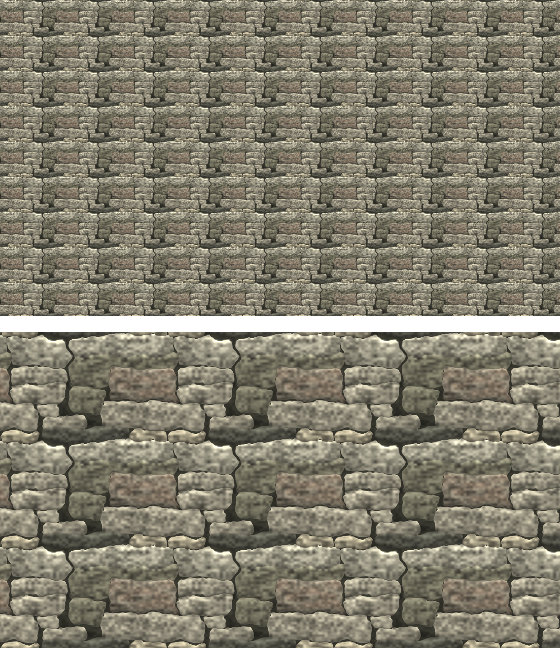
Top, the full canvas; bottom, a detail of the centre.
This texture is drawn by a Shadertoy shader. Its source:

```glsl
const vec2 REPEATS = vec2(10.08, 8.96);
const vec2 TILE = vec2(77.0, 48.0);   // layout units inside one repeat
const float TILE_SHIFT = 0.78;

const vec3 JOINT = vec3(0.19, 0.19, 0.16);
const vec3 SLATE = vec3(0.32, 0.32, 0.28);
const vec3 OLIVE = vec3(0.44, 0.43, 0.36);
const vec3 BROWN = vec3(0.49, 0.46, 0.40);
const vec3 GREY = vec3(0.57, 0.55, 0.48);
const vec3 PALE = vec3(0.63, 0.615, 0.54);
const vec3 TAN = vec3(0.60, 0.57, 0.48);
const vec3 RUST = vec3(0.46, 0.41, 0.35);

float hash(vec2 p) {
    vec3 q = fract(p.xyx * 0.1031);
    q += dot(q, q.yzx + 33.33);
    return fract((q.x + q.y) * q.z);
}

// Value noise that wraps after a whole number of cells
float wrapNoise(vec2 uv, vec2 cells, float seed) {
    vec2 p = uv * cells;
    vec2 i = floor(p);
    vec2 f = p - i;
    f = f * f * (3.0 - 2.0 * f);
    vec2 a = mod(i, cells) + seed;
    vec2 b = mod(i + 1.0, cells) + seed;
    return mix(mix(hash(a), hash(vec2(b.x, a.y)), f.x),
               mix(hash(vec2(a.x, b.y)), hash(b), f.x), f.y);
}

float roundedBox(vec2 p, vec2 halfSize, float radius) {
    vec2 q = abs(p) - halfSize + radius;
    return length(max(q, 0.0)) + min(max(q.x, q.y), 0.0) - radius;
}

// box holds left, top, right, bottom; y runs downward
vec3 layStone(vec3 wall, vec2 p, vec4 box, vec3 tint, float grain, float blur) {
    vec2 halfSize = 0.5 * (box.zw - box.xy);
    vec2 d = p - 0.5 * (box.xy + box.zw);
    d -= TILE * round(d / TILE);
    d.y += 0.09 * (hash(box.xy) - 0.5) * d.x;
    float edge = roundedBox(d, halfSize, min(2.4, 0.7 * halfSize.y));
    edge += 2.2 * (grain - 0.5);
    float rise = -d.y / halfSize.y;
    float fromTop = d.y + halfSize.y;
    float light = 0.97 + 0.05 * rise
                + 0.32 * (1.0 - smoothstep(0.8, 2.6, fromTop))
                - 0.2 * smoothstep(0.45, 1.0, -rise);
    vec3 face = tint * light * (0.32 + 1.36 * grain);
    return mix(wall, face, 1.0 - smoothstep(-blur, blur, edge));
}

void mainImage(out vec4 fragColor, in vec2 fragCoord) {
    vec2 canvas = fragCoord / iResolution.xy;
    vec2 uv = fract(vec2(canvas.x, 1.0 - canvas.y) * REPEATS - vec2(TILE_SHIFT, 0.0));
    float blur = 0.5 * TILE.y * REPEATS.y / iResolution.y;

    // Uneven stone outlines
    vec2 warp = vec2(wrapNoise(uv, vec2(14.0, 9.0), 3.0),
                     wrapNoise(uv, vec2(12.0, 8.0), 41.0)) - 0.5;
    vec2 p = uv * TILE + warp * vec2(3.6, 2.8);

    // Layered grain, stretched along the courses
    float coarse = wrapNoise(uv, vec2(9.0, 14.0), 17.0);
    float fine = wrapNoise(uv, vec2(24.0, 28.0), 71.0);
    float speck = wrapNoise(uv, vec2(54.0, 42.0), 113.0);
    float grain = 0.26 * coarse + 0.34 * fine + 0.40 * speck;
    vec3 rusty = mix(BROWN, RUST, smoothstep(0.5, 0.8, coarse));

    // Shaded back courses
    vec3 wall = JOINT * (0.5 + grain);
    wall = layStone(wall, p, vec4(-13.0, 42.5, 26.0, 49.5), SLATE, grain, blur);
    wall = layStone(wall, p, vec4(0.5, 8.5, 49.0, 17.0), OLIVE, grain, blur);
    wall = layStone(wall, p, vec4(0.5, 10.0, 18.0, 24.5), OLIVE, grain, blur);
    wall = layStone(wall, p, vec4(1.0, 24.5, 15.5, 36.0), OLIVE, grain, blur);

    // Upper slabs
    wall = layStone(wall, p, vec4(0.5, 1.2, 48.5, 10.0), PALE, grain, blur);
    wall = layStone(wall, p, vec4(49.0, 2.0, 76.3, 15.3), PALE, grain, blur);

    // Middle blocks
    wall = layStone(wall, p, vec4(17.5, 15.5, 49.0, 30.8), rusty, grain, blur);
    wall = layStone(wall, p, vec4(49.5, 15.6, 76.3, 22.8), GREY, grain, blur);
    wall = layStone(wall, p, vec4(49.5, 23.0, 75.5, 31.4), GREY, grain, blur);

    // Long lower slab and wedge stones
    wall = layStone(wall, p, vec4(15.0, 31.4, 61.5, 43.7), GREY, grain, blur);
    wall = layStone(wall, p, vec4(62.0, 31.6, 73.0, 37.5), GREY, grain, blur);
    wall = layStone(wall, p, vec4(64.0, 37.0, 84.0, 43.2), GREY, grain, blur);

    // Thin filler stones
    wall = layStone(wall, p, vec4(27.0, 44.0, 45.3, 49.5), TAN, grain, blur);
    wall = layStone(wall, p, vec4(45.8, 44.3, 62.5, 49.5), TAN, grain, blur);

    fragColor = vec4(clamp(wall, 0.0, 1.0), 1.0);
}
```
